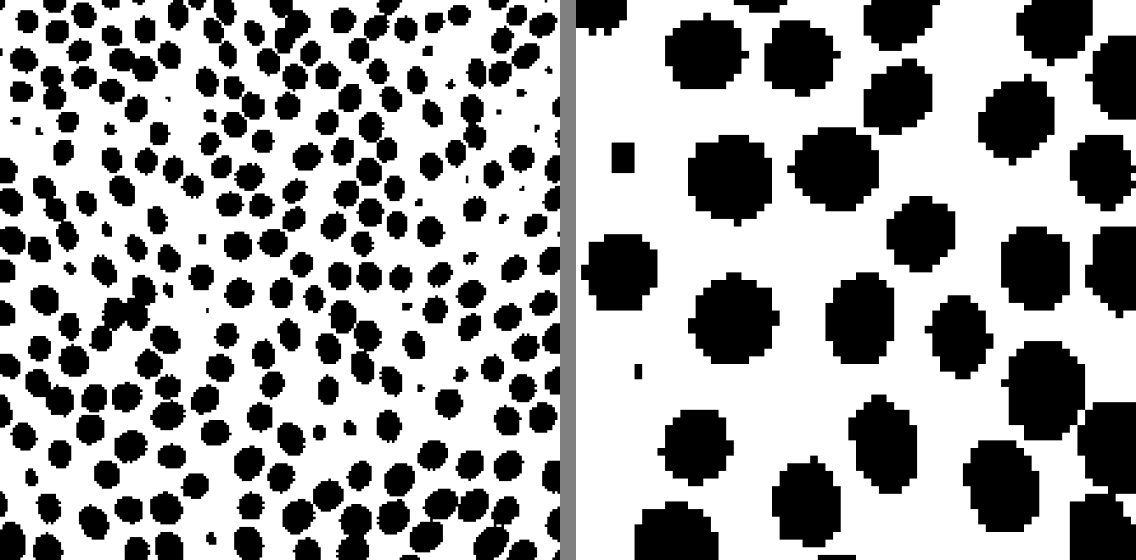
Left: the whole. Right: its middle third, enlarged.
A WebGL 1 fragment shader for this pattern:

```glsl
precision highp float;
// Irregular field of black oval spots with stepped edges on white, coarser towards the bottom.

uniform vec2 u_resolution;

const float BLOCKS = 220.0; // stepped blocks across the canvas
const float TURN = 0.4;     // rotation of the spot lattice

vec2 hash2(vec2 p) {
  vec3 a = fract(p.xyx * vec3(0.1031, 0.1030, 0.0973));
  a += dot(a, a.yzx + 33.33);
  return fract((a.xx + a.yz) * a.zy);
}

mat2 rotation(float angle) {
  float c = cos(angle), s = sin(angle);
  return mat2(c, s, -s, c);
}

// Jittered point of a staggered lattice
vec2 seedPoint(vec2 cell) {
  vec2 stagger = vec2(0.5 * mod(cell.y, 2.0), 0.0);
  return cell + 0.5 + stagger + (hash2(cell + 71.0) - 0.5) * 0.8;
}

// Seed pushed away from its close neighbours, for even spacing
vec2 spotCentre(vec2 cell) {
  vec2 home = seedPoint(cell);
  vec2 push = vec2(0.0);
  for (int j = -1; j <= 1; j++) {
    for (int i = -1; i <= 1; i++) {
      vec2 away = home - seedPoint(cell + vec2(float(i), float(j)));
      float gap = length(away);
      if (gap > 0.001) push += away / gap * max(0.0, 1.05 - gap);
    }
  }
  return home + 0.3 * push;
}

// 1 where the given block lies inside a spot, else 0
float blockInk(vec2 block) {
  vec2 z = block / BLOCKS - 0.5;
  // Conformal bend: cells grow downwards yet stay square
  vec2 q = z + 0.3 * vec2(z.x * z.y, 0.5 * (z.y * z.y - z.x * z.x));
  q = rotation(TURN) * q * 15.0;
  q += 0.15 * sin(q.yx * 0.9 + vec2(1.0, 4.0));

  float lean = 1.57 - 1.2 * z.x + TURN;
  float rough = (hash2(block + 300.0).x - 0.5) * 0.035;
  float ink = 0.0;
  for (int j = -1; j <= 1; j++) {
    float row = floor(q.y) + float(j);
    float column = floor(q.x - 0.5 * mod(row, 2.0));
    for (int i = -1; i <= 1; i++) {
      vec2 cell = vec2(column + float(i), row);
      vec2 size = hash2(cell + 143.0);
      vec2 form = hash2(cell + 219.0);
      // Mostly full spots, with a few small specks
      float radius = size.x < 0.12 ? mix(0.05, 0.2, size.y) : mix(0.315, 0.4, size.y);
      float stretch = 1.03 + 0.12 * form.x;
      vec2 d = rotation(-lean - (form.y - 0.5)) * (q - spotCentre(cell));
      d *= vec2(1.0 / stretch, stretch);
      ink = max(ink, step(length(d), radius + rough));
    }
  }
  return ink;
}

void main() {
  vec2 p = gl_FragCoord.xy / u_resolution * BLOCKS - 0.5;
  vec2 corner = floor(p);
  // Blend neighbouring blocks only across a one-pixel seam
  vec2 blend = clamp((fract(p) - 0.5) * u_resolution / BLOCKS + 0.5, 0.0, 1.0);
  vec2 centre = corner + 0.5;
  float lower = mix(blockInk(centre), blockInk(centre + vec2(1.0, 0.0)), blend.x);
  float upper = mix(blockInk(centre + vec2(0.0, 1.0)), blockInk(centre + 1.0), blend.x);
  gl_FragColor = vec4(vec3(1.0 - mix(lower, upper, blend.y)), 1.0);
}
```
